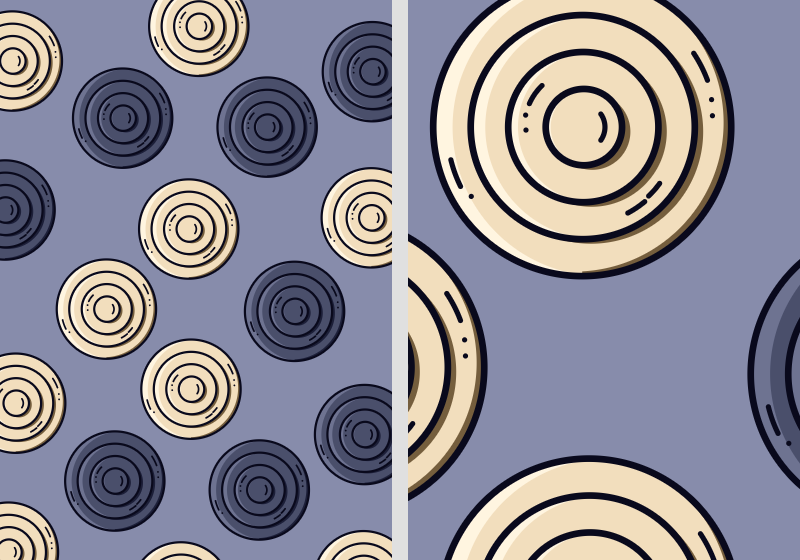
Left, the full canvas; right, a detail of the centre.
Write a Shadertoy shader that draws this pattern.

```glsl
// Centre x, centre y (down, in canvas heights), dark flag: one block of staggered rows
const vec3 block[10] = vec3[10](
    vec3(.022, .109, 0), vec3(.355, .047, 0), vec3(.665, .128, 1),
    vec3(.219, .211, 1), vec3(.477, .227, 1),
    vec3(.009, .375, 1), vec3(.337, .409, 0), vec3(.663, .389, 0),
    vec3(.190, .552, 0), vec3(.526, .556, 1));

// Ink marks: radius, middle angle, half angle in degrees (zero gives a dot)
const vec3 marks[11] = vec3[11](
    vec3(.88, 27, 6.5), vec3(.87, 12, 0), vec3(.86, 5, 0),
    vec3(.89, 200, 6), vec3(.86, 212, 0),
    vec3(.64, -56, 6), vec3(.63, -41, 5),
    vec3(.38, 145, 11), vec3(.38, 168, 0), vec3(.37, 183, 0),
    vec3(.15, 0, 35));

float cover(float d, float aa) {
    return clamp(.5 - d / aa, 0., 1.);
}

// Distance to the centre line of a round-capped arc
float arcDistance(vec2 q, vec3 arc) {
    float mid = radians(arc.y), span = radians(arc.z);
    q = mat2(cos(mid), -sin(mid), sin(mid), cos(mid)) * q;
    float angle = clamp(atan(q.y, q.x), -span, span);
    return length(q - arc.x * vec2(cos(angle), sin(angle)));
}

// Stepped button in units of its own radius
vec3 drawButton(vec3 col, vec2 q, float dark, float aa) {
    vec3 ink = vec3(.035, .035, .11);
    vec3 base = mix(vec3(.95, .87, .74), vec3(.29, .31, .42), dark);
    vec3 light = mix(vec3(1., .96, .88), vec3(.43, .45, .57), dark);
    vec3 shade = mix(vec3(.46, .37, .24), vec3(.11, .12, .22), dark);

    for (int i = 0; i < 4; i++) {
        float r = .98 - .243 * float(i);
        vec2 c = q - vec2(.015 * (1. - r), 0);
        float d = length(c) - r;

        // Cast shadow on the tier below
        if (i > 0) col = mix(col, shade, cover(length(c - vec2(.055, -.03)) - r, aa));

        // Face with a pale crescent on the left
        float face = cover(d, aa);
        float lit = 1. - cover(length(c - vec2(.13 * r, 0)) - r, aa);
        lit *= cover(c.x + .1 * r, aa);
        col = mix(col, mix(base, light, lit), face);

        // Shaded rim on the lower right
        if (i == 0) {
            float rim = 1. - cover(length(c + vec2(.05, -.03)) - r, aa);
            col = mix(col, shade, rim * face * cover(-c.x, aa));
        }
        col = mix(col, ink, cover(abs(d) - .022, aa));
    }

    for (int i = 0; i < 11; i++)
        col = mix(col, ink, cover(arcDistance(q, marks[i]) - .017, aa));
    return col;
}

void mainImage(out vec4 fragColor, in vec2 fragCoord) {
    vec2 p = vec2(fragCoord.x, iResolution.y - fragCoord.y) / iResolution.y;
    float size = .0905;
    float aa = 1. / (iResolution.y * size);
    vec3 col = vec3(.53, .55, .67);

    // The block repeats downward; its left column has a shorter, all-pale step
    for (int copy = 0; copy < 2; copy++)
        for (int i = 0; i < 10; i++) {
            bool left = i % 5 == 0;
            vec2 stride = left ? vec2(.006, .611) : vec2(-.014, .648);
            vec2 q = (p - block[i].xy - float(copy) * stride) / size;
            float dark = left && copy > 0 ? 0. : block[i].z;
            if (length(q) < 1.1) col = drawButton(col, vec2(q.x, -q.y), dark, aa);
        }
    fragColor = vec4(col, 1);
}
```
